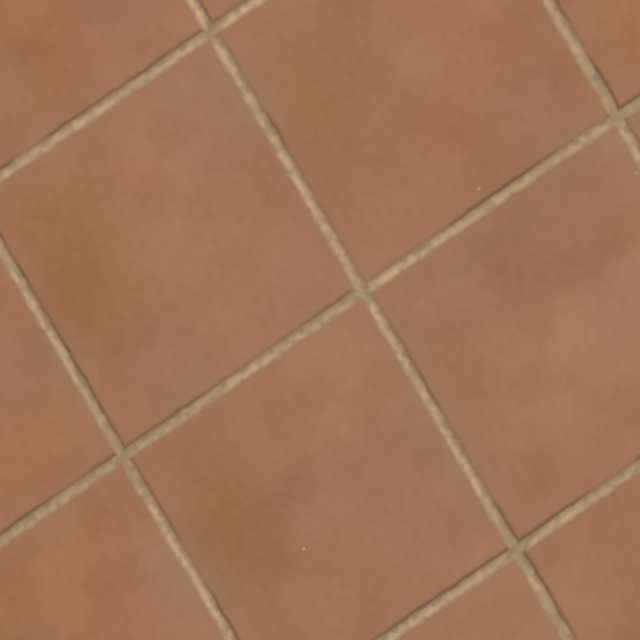
This texture is drawn by a three.js fragment shader. Its source:

```glsl
#define CROSSING vec2(0.568, 0.544)
#define AXIS_U vec2(0.385, 0.2645)
#define AXIS_V vec2(-0.2385, 0.405)
#define FORESHORTEN 0.026
#define GROUT_HALF 0.0175
#define EDGE_SOFT 0.0085
#define CLAY vec3(0.640, 0.450, 0.350)
#define CLAY_DUSTY vec3(0.603, 0.450, 0.352)
#define CLAY_ORANGE vec3(0.632, 0.430, 0.305)
#define SCORCH vec3(0.565, 0.400, 0.260)
#define GROUT_LIGHT vec3(0.755, 0.620, 0.495)
#define GROUT_OLIVE vec3(0.620, 0.530, 0.405)

varying vec2 vUv;

float hash(vec2 p) {
  return fract(sin(dot(p, vec2(127.1, 311.7))) * 4375.85);
}

vec2 hash2(vec2 p) {
  return vec2(hash(p), hash(p + 17.3));
}

// Smooth cellular noise: random cell values blended by distance, 0 to 1
float blotch(vec2 p) {
  vec2 cell = floor(p);
  float sum = 0.0;
  float total = 0.0;
  for (int y = -1; y <= 1; y++) {
    for (int x = -1; x <= 1; x++) {
      vec2 id = cell + vec2(float(x), float(y));
      vec2 d = p - id - 0.15 - 0.7 * hash2(id);
      float weight = exp(-5.0 * dot(d, d));
      sum += weight * hash(id + 5.7);
      total += weight;
    }
  }
  return sum / total;
}

// Layered sines for the slightly uneven run of a joint
float wobble(float t, float seed) {
  return 0.7 * sin(t * 7.0 + seed * 4.1) + 0.3 * sin(t * 29.0 + seed * 2.3);
}

// Canvas position to tile units, with joints on whole numbers
vec2 toTile(vec2 uv) {
  vec2 d = uv - CROSSING;
  float det = AXIS_U.x * AXIS_V.y - AXIS_U.y * AXIS_V.x;
  vec2 p = vec2(d.x * AXIS_V.y - d.y * AXIS_V.x,
                AXIS_U.x * d.y - AXIS_U.y * d.x) / det;
  p.x -= FORESHORTEN * p.x * p.x;
  return p;
}

vec3 tileColor(vec2 p) {
  vec2 id = floor(p);
  vec2 local = p - id;
  float broad = blotch(p * 2.6 + 4.0);
  float mottle = blotch(p * 8.0 + 31.0);
  float grain = blotch(p * vec2(44.0, 38.0));

  // Firing tone varies by tile and warms towards the far left and right corners
  float corner = max(smoothstep(0.45, 0.0, vUv.x), smoothstep(1.6, 2.0, vUv.x + vUv.y));
  vec3 col = mix(CLAY, CLAY_ORANGE, 0.25 * hash(id + 2.0) + 0.6 * corner);
  col = mix(col, CLAY_DUSTY, 0.75 * smoothstep(0.5, 0.8, blotch(p * 3.3 + 57.0)));
  col += vec3(0.032, 0.034, 0.034) * (broad - 0.45);

  // Scorched patch near the left side of each tile
  vec2 center = vec2(0.19, 0.55) + 0.14 * (hash2(id + 9.0) - 0.5);
  vec2 q = (local - center) * vec2(5.0, 3.6);
  float scorch = exp(-dot(q, q)) * mix(0.75, 0.25, smoothstep(0.35, 0.65, vUv.x));
  col = mix(col, SCORCH, scorch * (0.6 + 0.6 * mottle));

  col += 0.034 * (mottle - 0.5) + 0.016 * (grain - 0.5);

  // Sparse pale chips
  vec2 chipId = floor(p * 9.0);
  vec2 chipPos = fract(p * 9.0) - 0.3 - 0.4 * hash2(chipId);
  float chip = step(0.992, hash(chipId + 8.0)) * smoothstep(0.08, 0.03, length(chipPos));
  return mix(col, GROUT_LIGHT, 0.7 * chip);
}

void main() {
  vec2 p = toTile(vUv);
  vec2 joint = floor(p + 0.5);
  vec2 s = p - joint;
  s += 0.0016 * vec2(wobble(p.y, joint.x), wobble(p.x, joint.y + 3.0));

  // Soft joint coverage, slightly ragged
  float halfWidth = GROUT_HALF + 0.005 * (blotch(p * 26.0) - 0.5);
  vec2 away = abs(s);
  vec2 cover = 1.0 - smoothstep(halfWidth - EDGE_SOFT, halfWidth + EDGE_SOFT, away);
  float grout = max(cover.x, cover.y);

  // Dusty rim and broken shadow along the tile edges
  float nearest = min(away.x, away.y);
  vec3 col = tileColor(p);
  col = mix(col, vec3(0.605, 0.475, 0.36), 0.65 * exp(-nearest * 20.0));
  vec2 rim = (s - halfWidth - 0.004) / 0.009;
  vec2 shadow = exp(-rim * rim);
  float broken = 0.3 + 0.9 * smoothstep(0.25, 0.7, blotch(p * 6.0 + 13.0));
  col *= 1.0 - 0.19 * max(shadow.x, shadow.y) * broken;

  // Olive bed changes by stretch and covers the crossings
  bool alongV = away.x < away.y;
  vec2 stretch = alongV ? vec2(joint.x, floor(p.y)) : vec2(floor(p.x), joint.y + 20.0);
  float across = alongV ? s.x : s.y;
  float olive = 0.4 * hash(stretch) + 0.9 * (blotch(p * 5.0 + 40.0) - 0.25);
  olive += 0.8 * smoothstep(0.07, 0.01, max(away.x, away.y));

  // Pale core sits off center, away from the shadow
  float coreOffset = (across + 0.002) / 0.012;
  float core = exp(-coreOffset * coreOffset) * (1.0 - clamp(olive, 0.0, 1.0));
  vec3 groutCol = mix(GROUT_OLIVE, GROUT_LIGHT, core);
  groutCol *= 1.0 - 2.0 * across + 0.16 * (blotch(p * 50.0 + 7.0) - 0.5);

  gl_FragColor = vec4(mix(col, groutCol, grout * 0.93), 1.0);
}
```
